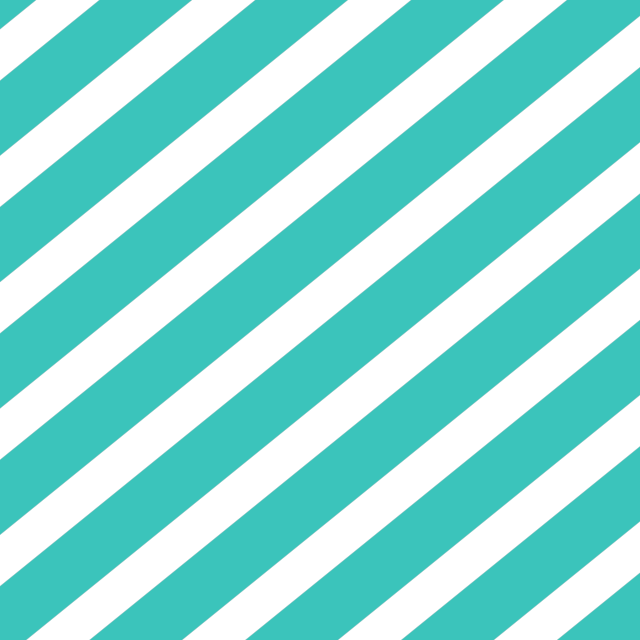
This pattern is drawn by a WebGL 2 fragment shader. Its source:

```glsl
#version 300 es
precision highp float;
// Diagonal teal stripes rising to the right on a white ground.

uniform vec2 u_resolution;
out vec4 fragColor;

const vec3 TEAL = vec3(0.233, 0.769, 0.733);
const vec3 WHITE = vec3(1.0);
const vec3 EDGE_SHADE = vec3(0.0, 0.06, 0.05);

const float SLOPE = 0.811;          // rise over run of each stripe
const float PERIOD = 0.1975;        // vertical spacing of the stripes
const float STRIPE_HEIGHT = 0.1172; // vertical extent of one teal stripe
const float STRIPE_CENTER = 0.0254; // height of one stripe's middle at x = 0
const float EDGE_SOFTNESS = 0.0013;

// Signed distance to the nearest stripe edge, negative inside a stripe.
float stripeDistance(vec2 p, float slope, float period, float height, float center) {
    float offset = p.y - slope * p.x - center;
    float fromMiddle = abs(fract(offset / period + 0.5) - 0.5) * period;
    return (fromMiddle - 0.5 * height) / sqrt(1.0 + slope * slope);
}

// Blend of two colours across an edge, slightly muted along the seam.
vec3 blendEdge(vec3 inside, vec3 outside, float distanceToEdge, float softness) {
    float t = smoothstep(-softness, softness, distanceToEdge);
    float seam = 4.0 * t * (1.0 - t);
    return mix(inside, outside, t) - EDGE_SHADE * seam;
}

void main() {
    vec2 p = gl_FragCoord.xy / u_resolution.y;
    float softness = max(EDGE_SOFTNESS, 0.7 / u_resolution.y);
    float d = stripeDistance(p, SLOPE, PERIOD, STRIPE_HEIGHT, STRIPE_CENTER);
    fragColor = vec4(blendEdge(TEAL, WHITE, d, softness), 1.0);
}
```
